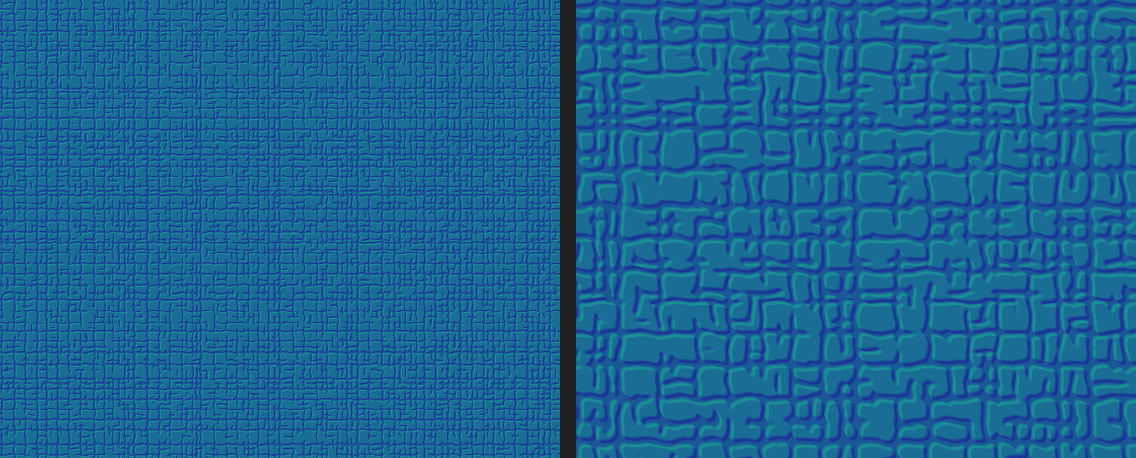
Left: the whole. Right: its middle third, enlarged.
Give the GLSL for this texture, as a Shadertoy shader.

```glsl
const float GRID = 82.0;            // groove slots per canvas height
const float JITTER = 0.50;          // random shift of each groove
const float WOBBLE = 0.075;         // sideways wander along a groove
const float ROUGHNESS = 0.30;       // raggedness of the groove edges
const float ROUGH_SCALE = 1.3;
const vec2 GROOVE_WIDTH = vec2(0.15, 0.25);
const vec2 MAIN_KEEP = vec2(0.35, 1.25);    // continuity of main grooves
const vec2 MINOR_KEEP = vec2(-0.85, 0.35);  // continuity of grooves between
const vec2 EDGE = vec2(0.30, 0.86);
const vec2 LIGHT_STEP = vec2(-0.095, 0.095);
const float FACE_GREEN = 0.43;
const float FLOOR_DROP = 0.09;
const float RELIEF = 0.17;
const vec2 GREEN_RANGE = vec2(0.20, 0.56);
const vec2 RED_BLUE = vec2(0.10, 0.59);
const float TAU = 6.2831853;

float hash(vec2 p) {
    vec3 q = fract(p.xyx * vec3(0.1031, 0.1030, 0.0973));
    q += dot(q, q.yzx + 33.33);
    return fract((q.x + q.y) * q.z);
}

// Distance to the nearest scattered point
float cellular(vec2 p) {
    vec2 cell = floor(p);
    float nearest = 2.0;
    for (int j = -1; j <= 1; j++) {
        for (int i = -1; i <= 1; i++) {
            vec2 c = cell + vec2(i, j);
            vec2 point = c + vec2(hash(c + 7.0), hash(c + 61.0));
            nearest = min(nearest, length(p - point));
        }
    }
    return nearest;
}

// Nearly straight, broken grooves that run in one direction
float grooves(float across, float along, float seed) {
    across += 0.25 * sin(across * 0.47 + seed);
    float slot = floor(across);
    float depth = 0.0;
    for (int k = -1; k <= 1; k++) {
        float id = slot + float(k);
        float strength = hash(vec2(id, seed));
        float shift = hash(vec2(id, seed + 11.0));
        float phase = TAU * hash(vec2(id, seed + 23.0));
        float pace = 0.8 + 0.4 * hash(vec2(id, seed + 37.0));
        float t = along * pace;

        float wander = sin(t * 1.35 + phase) + 0.8 * sin(t * 3.13 + 3.0 * phase);
        float centre = id + 0.5 + (shift - 0.5) * JITTER + WOBBLE * wander;

        vec2 keepRange = mod(id, 2.0) < 0.5 ? MAIN_KEEP : MINOR_KEEP;
        float keep = mix(keepRange.x, keepRange.y, strength);
        float breaks = sin(t * 0.83 + 5.0 * phase) + sin(t * 1.97 + 2.0 * phase);
        float presence = smoothstep(-0.35, 0.35, keep + 0.5 * breaks);

        float width = mix(GROOVE_WIDTH.x, GROOVE_WIDTH.y, strength);
        float offset = (across - centre) / width;
        depth = max(depth, presence * exp(-offset * offset));
    }
    return depth;
}

// Both directions merged before the edge, which rounds the corners
float grooveDepth(vec2 p) {
    float field = grooves(p.x, p.y, 3.0) + grooves(p.y, p.x, 71.0);
    field += ROUGHNESS * (0.45 - cellular(p * ROUGH_SCALE));
    return smoothstep(EDGE.x, EDGE.y, field);
}

void mainImage(out vec4 fragColor, in vec2 fragCoord) {
    vec2 p = fragCoord / iResolution.y * GRID + 40.0;

    // Sunken floor plus a slope lit from the upper left
    float depth = grooveDepth(p);
    float slope = grooveDepth(p + LIGHT_STEP) - grooveDepth(p - LIGHT_STEP);
    float green = FACE_GREEN - FLOOR_DROP * depth + RELIEF * slope;
    green = clamp(green, GREEN_RANGE.x, GREEN_RANGE.y);

    fragColor = vec4(RED_BLUE.x, green, RED_BLUE.y, 1.0);
}
```
